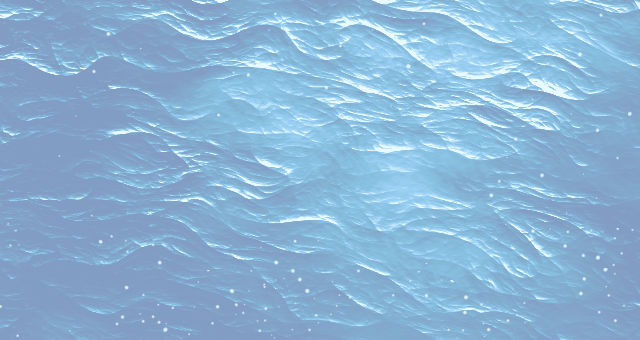
This texture is drawn by a WebGL 1 fragment shader. Its source:

```glsl
precision highp float;

uniform vec2 u_resolution;

vec2 hash2(vec2 p) {
  p = vec2(dot(p, vec2(127.1, 311.7)), dot(p, vec2(269.5, 183.3)));
  return fract(sin(p) * 43758.547);
}

vec2 cellGradient(vec2 cell) {
  float angle = 6.2832 * hash2(cell).x;
  return vec2(cos(angle), sin(angle));
}

float gradientNoise(vec2 p) {
  vec2 i = floor(p), f = fract(p);
  vec2 w = f * f * f * (f * (f * 6.0 - 15.0) + 10.0);
  vec2 e = vec2(1.0, 0.0);
  float low = mix(dot(cellGradient(i), f), dot(cellGradient(i + e), f - e), w.x);
  float high = mix(dot(cellGradient(i + e.yx), f - e.yx),
                   dot(cellGradient(i + 1.0), f - 1.0), w.x);
  return mix(low, high, w.y);
}

// Choppy surface: peaked ridges, octaves turned alternately left and right
float waveHeight(vec2 q) {
  float height = 0.0, amplitude = 0.25, turn = 0.45;
  for (int i = 0; i < 5; i++) {
    height += amplitude * exp(-4.0 * abs(gradientNoise(q)));
    float c = cos(turn), s = sin(turn);
    q = mat2(c, s, -s, c) * q * 1.8 + 13.7;
    amplitude *= 0.45;
    turn *= -1.35;
  }
  return height;
}

float softSpot(vec2 p, vec2 center, vec2 radius) {
  vec2 d = (p - center) / radius;
  return exp(-dot(d, d));
}

// Small drifting flecks, gathered in loose clusters
float foam(vec2 p) {
  float pixel = 1.0 / u_resolution.y;
  float cover = 0.0;
  for (int i = 0; i < 2; i++) {
    float layer = float(i);
    float density = 26.0 + 15.0 * layer;
    vec2 g = p * density + layer * 5.3;
    vec2 cell = floor(g);
    vec2 jitter = 0.2 + 0.6 * hash2(cell);
    vec2 chance = hash2(cell + 41.0);
    float cluster = 0.07 + 0.35 * gradientNoise(p * vec2(3.0, 5.0) + 8.0);
    cluster *= 1.0 - smoothstep(0.25, 0.42, p.y);
    float radius = mix(0.001, 0.006, chance.y * chance.y);
    vec2 d = (fract(g) - jitter) / density;
    d.y += 0.5 * (jitter.x - 0.5) * d.x;
    float fleck = 1.0 - smoothstep(radius - pixel, radius + pixel, length(d));
    cover = max(cover, fleck * step(chance.x, cluster));
  }
  return cover;
}

vec3 waterColor(float v) {
  vec3 c = mix(vec3(0.51, 0.615, 0.765), vec3(0.51, 0.68, 0.81), smoothstep(0.06, 0.36, v));
  c = mix(c, vec3(0.53, 0.75, 0.88), smoothstep(0.30, 0.50, v));
  c = mix(c, vec3(0.60, 0.81, 0.95), smoothstep(0.47, 0.66, v));
  c = mix(c, vec3(0.73, 0.89, 0.98), smoothstep(0.64, 0.82, v));
  return mix(c, vec3(0.91, 0.98, 1.0), smoothstep(0.80, 1.05, v));
}

void main() {
  vec2 p = gl_FragCoord.xy / u_resolution.y;

  // Broad light resting on the water
  float glow = 0.38 * softSpot(p, vec2(0.98, 0.62), vec2(0.48, 0.3))
             + 0.40 * softSpot(p, vec2(1.5, 0.9), vec2(0.6, 0.27))
             + 0.36 * softSpot(p, vec2(1.3, 0.2), vec2(0.36, 0.27));
  float light = 0.1 + glow + 0.16 * gradientNoise(p * vec2(2.2, 4.5) + 3.0);

  // Warped wave coordinates, tilting down toward the right
  vec2 warp = vec2(gradientNoise(p * 4.0), gradientNoise(p * 4.5 + 17.0));
  vec2 bent = p + vec2(0.06, 0.045) * warp;
  bent.y += 0.065 * bent.x * bent.x;
  vec2 q = bent * vec2(4.0, 8.5);

  // Rolling swell between the crests
  float upper = smoothstep(0.05, 0.65, p.y);
  float swell = gradientNoise(bent * vec2(4.5, 11.0) + 51.0);
  light += swell * (0.1 + 0.2 * upper);

  // Slopes facing the light brighten above each crest
  float slope = (waveHeight(q) - waveHeight(q + vec2(0.003, 0.025))) / 0.025;
  float facing = max(slope, 0.0);
  float patches = 0.85 + 1.3 * gradientNoise(p * vec2(3.0, 5.0) + 29.0);
  float strength = max(patches, 0.15) * mix(0.5, 1.15, upper);
  light += strength * (0.14 * slope + 0.33 * facing * facing);

  // Fine feathery filaments crossing both ways
  vec2 strand = bent + 0.03 * warp.yx;
  float wisps = gradientNoise(mat2(0.85, 0.53, -0.53, 0.85) * strand * vec2(22.0, 55.0))
              + 0.8 * gradientNoise(mat2(0.8, -0.6, 0.6, 0.8) * strand * vec2(35.0, 85.0));
  light += wisps * (0.03 + 0.13 * glow);

  vec3 color = waterColor(light);
  color = mix(color, vec3(0.9, 0.97, 1.0), 0.9 * foam(p));
  gl_FragColor = vec4(color, 1.0);
}
```
